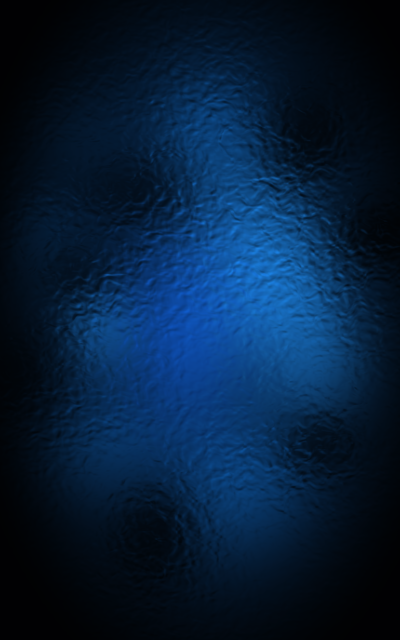
This background is drawn by a WebGL 1 fragment shader. Its source:

```glsl
precision highp float;
uniform vec2 u_resolution;

float hash(vec2 p) {
  vec3 q = fract(vec3(p.xyx) * 0.1031);
  q += dot(q, q.yzx + 33.33);
  return fract((q.x + q.y) * q.z);
}

float noise(vec2 p) {
  vec2 i = floor(p), f = fract(p);
  f = f * f * f * (f * (f * 6.0 - 15.0) + 10.0);
  return mix(mix(hash(i), hash(i + vec2(1.0, 0.0)), f.x),
             mix(hash(i + vec2(0.0, 1.0)), hash(i + vec2(1.0, 1.0)), f.x), f.y);
}

// Height of the pebbled glass: gently bent bumps in two rotated octaves
float glassHeight(vec2 p) {
  vec2 bend = vec2(noise(p * 30.0), noise(p * 30.0 + 40.0)) - 0.5;
  vec2 q = mat2(0.85, 0.53, -0.53, 0.85) * ((p + bend * 0.012) * vec2(62.0, 78.0));
  return noise(q) + 0.4 * noise(mat2(0.8, -0.6, 0.6, 0.8) * q * 1.6 + 17.0);
}

float blob(vec2 p, vec2 centre, vec2 radius) {
  vec2 d = (p - centre) / radius;
  return exp(-dot(d, d));
}

// Soft coloured lights behind the glass
vec3 backlight(vec2 p) {
  vec3 azure = vec3(0.06, 0.26, 0.43);
  vec3 cobalt = vec3(0.025, 0.15, 0.39);
  vec3 navy = vec3(0.02, 0.14, 0.26);
  vec3 light = vec3(0.016, 0.105, 0.205);
  light += azure * blob(p, vec2(0.69, 0.87), vec2(0.16, 0.20));
  light += cobalt * blob(p, vec2(0.46, 0.77), vec2(0.15, 0.23));
  light += azure * 0.50 * blob(p, vec2(0.59, 1.07), vec2(0.18, 0.17));
  light += azure * 0.58 * blob(p, vec2(0.25, 0.78), vec2(0.10, 0.11));
  light += azure * 0.48 * blob(p, vec2(0.82, 0.69), vec2(0.14, 0.15));
  light += navy * 0.85 * blob(p, vec2(0.53, 1.29), vec2(0.14, 0.16));
  light += navy * 0.95 * blob(p, vec2(0.61, 0.38), vec2(0.19, 0.20));
  light += navy * 0.70 * blob(p, vec2(0.24, 0.46), vec2(0.18, 0.15));
  light += navy * 0.60 * blob(p, vec2(0.10, 0.99), vec2(0.09, 0.12));
  light += navy * 0.30 * blob(p, vec2(0.15, 1.27), vec2(0.13, 0.13));

  // Dark hollows
  light *= 1.0 - 0.72 * blob(p, vec2(0.77, 1.26), vec2(0.11, 0.13));
  light *= 1.0 - 0.60 * blob(p, vec2(0.34, 1.12), vec2(0.15, 0.10));
  light *= 1.0 - 0.80 * blob(p, vec2(0.96, 1.02), vec2(0.12, 0.09));
  light *= 1.0 - 0.65 * blob(p, vec2(0.80, 0.49), vec2(0.11, 0.08));
  light *= 1.0 - 0.75 * blob(p, vec2(0.38, 0.26), vec2(0.11, 0.15));
  light *= 1.0 - 0.55 * blob(p, vec2(0.18, 0.92), vec2(0.10, 0.08));
  light *= 1.0 - 0.60 * blob(p, vec2(0.04, 0.66), vec2(0.11, 0.13));
  return light;
}

void main() {
  vec2 uv = gl_FragCoord.xy / u_resolution;
  vec2 p = uv * vec2(1.0, 1.6);

  // Surface slope bends the light and shades the bumps
  float stepSize = 0.0035;
  float height = glassHeight(p);
  vec2 slope = vec2(glassHeight(p + vec2(stepSize, 0.0)),
                    glassHeight(p + vec2(0.0, stepSize))) - height;
  float calm = 0.5 * blob(p, vec2(0.45, 0.77), vec2(0.13, 0.20));
  slope *= 1.0 - calm;
  vec3 colour = backlight(p + slope * 0.17);
  float relief = dot(slope, vec2(0.45, -0.89));
  colour *= 1.0 + clamp(relief * 0.6, -0.35, 0.40);

  // Oval falloff to black at the corners and edges
  vec2 v = (uv - vec2(0.52, 0.52)) * 2.0;
  colour *= 1.0 - smoothstep(0.50, 1.28, length(v));
  gl_FragColor = vec4(colour + vec3(0.002, 0.005, 0.010), 1.0);
}
```
